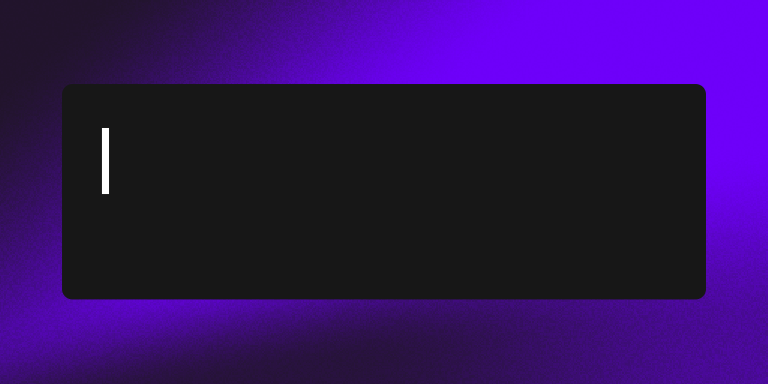
Give the GLSL for this background, as a Shadertoy shader.

```glsl
// A dark rounded panel with a white text cursor over a grainy violet glow.
// The glow is a diagonal band: a soft upper-left edge multiplied by a curved
// lower edge. Box distance functions draw the panel and the cursor.

const vec3 DUSK   = vec3(0.13, 0.08, 0.17);
const vec3 VIOLET = vec3(0.43, 0.00, 0.98);
const vec3 PANEL  = vec3(0.09);
const vec3 CURSOR = vec3(1.0);

const float GRAIN_CELLS = 256.0; // grain cells per canvas height
const float GRAIN_DEPTH = 0.22;

// Sine-free hash of a cell, from 0 to 1
float hash21(vec2 cell) {
    vec3 h = fract(cell.xyx * 0.1031);
    h += dot(h, h.yzx + 33.33);
    return fract((h.x + h.y) * h.z);
}

float roundedBox(vec2 p, vec2 halfSize, float radius) {
    vec2 d = abs(p) - halfSize + radius;
    return length(max(d, 0.0)) + min(max(d.x, d.y), 0.0) - radius;
}

// Coverage of a shape from its signed distance
float fill(float dist, float pixel) {
    return clamp(0.5 - dist / pixel, 0.0, 1.0);
}

// Brightness of the glow; p.x spans 0 to 2 and p.y spans 0 to 1
float glow(vec2 p) {
    float depth = 1.0 - p.y;

    // Fade into the dark upper-left corner
    float upper = smoothstep(0.15, 0.95, dot(vec2(p.x, depth), vec2(0.65, 0.76)));

    // Curved lower shade, softer and lighter towards the right
    float edge = 0.98 - 0.3 * p.x + 0.06 * p.x * p.x;
    float softness = 0.13 + 0.06 * p.x;
    float base = 0.08 + 0.45 * smoothstep(0.9, 2.0, p.x);
    float shade = smoothstep(edge - softness, edge + softness, depth);

    float gain = mix(0.8, 1.0, smoothstep(0.0, 0.8, p.x));
    return upper * gain * mix(1.0, base, shade);
}

// Grain is strongest in the middle tones
float addGrain(float level, vec2 p) {
    float grain = hash21(floor(p * GRAIN_CELLS)) - 0.5;
    float strength = GRAIN_DEPTH * (0.1 + 2.0 * level * (1.0 - level));
    return clamp(level + grain * strength, 0.0, 1.0);
}

void mainImage(out vec4 fragColor, in vec2 fragCoord) {
    float pixel = 1.0 / iResolution.y;
    vec2 p = fragCoord * pixel;
    p.x += 1.0 - 0.5 * iResolution.x * pixel; // keep the layout centred

    // Background
    vec3 color = mix(DUSK, VIOLET, addGrain(glow(p), p));

    // Panel and cursor
    float panel = roundedBox(p - vec2(1.0, 0.5007), vec2(0.8385, 0.2805), 0.027);
    float cursor = roundedBox(p - vec2(0.2747, 0.5807), vec2(0.0092, 0.086), 0.0);
    color = mix(color, PANEL, fill(panel, pixel));
    color = mix(color, CURSOR, fill(cursor, pixel));

    fragColor = vec4(color, 1.0);
}
```
